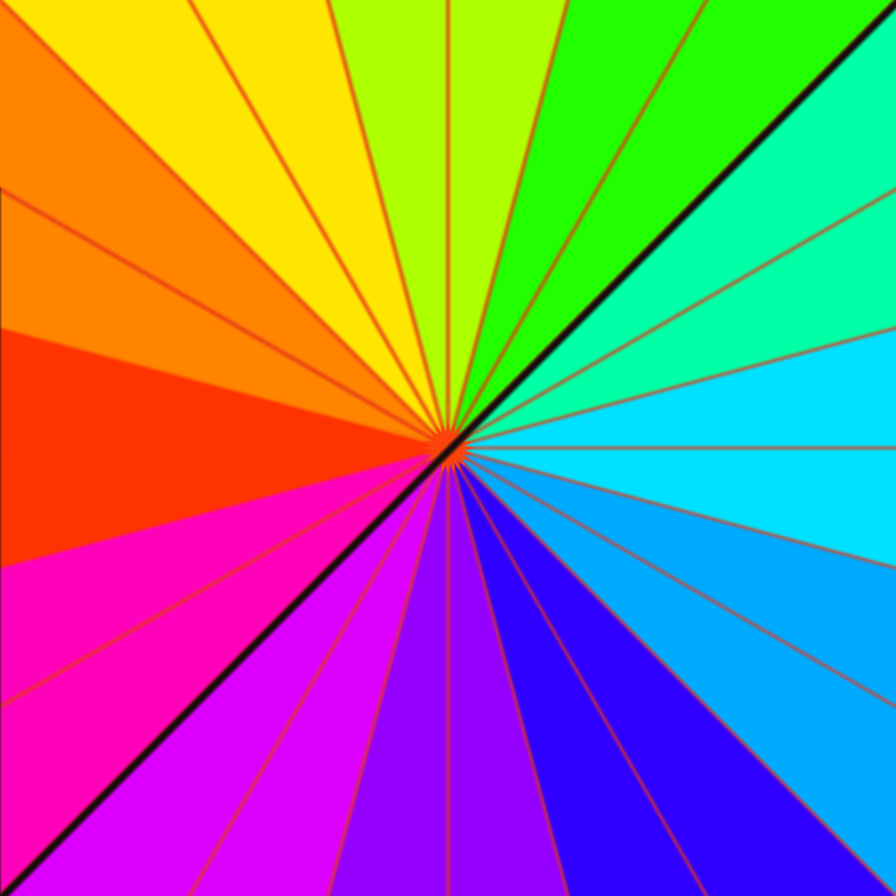
Write a three.js fragment shader that draws this background.

```glsl
#define SECTORS 12.0
#define SPOKE_HALF_WIDTH 0.0021
#define SPOKE_OPACITY 0.76
#define HUB_RADIUS 0.0235
#define HUB_SPIKE 0.004
#define DIAGONAL_HALF_WIDTH 0.0042
#define DIAGONAL_OFFSET 0.0028
#define BORDER_WIDTH 0.0012
#define BORDER_TOP 0.79
#define SOFTNESS 0.0031
#define SPOKE_COLOR vec3(0.91, 0.21, 0.09)
#define INK_COLOR vec3(0.09, 0.05, 0.05)

varying vec2 vUv;

const float TAU = 6.2831853;
const vec3 HUB_COLOR = vec3(0.98, 0.26, 0.05);

// Fully saturated colour from a hue in degrees
vec3 hueColor(float degrees) {
  return clamp(abs(mod(degrees / 60.0 + vec3(0.0, 4.0, 2.0), 6.0) - 3.0) - 1.0, 0.0, 1.0);
}

// Hues run counterclockwise, starting at the sector facing right
vec3 sectorColor(float index) {
  float i = mod(index, SECTORS);
  vec4 hues = i < 3.5 ? vec4(187.0, 159.0, 112.0, 79.0)
            : i < 7.5 ? vec4(54.0, 31.0, 12.0, 316.0)
                      : vec4(292.0, 275.0, 251.0, 200.0);
  vec4 lane = 1.0 - step(0.5, abs(vec4(0.0, 1.0, 2.0, 3.0) - mod(i, 4.0)));
  return hueColor(dot(hues, lane));
}

// Smooth coverage of a shape from its signed distance
float coverage(float dist, float soft) {
  return 1.0 - smoothstep(-soft, soft, dist);
}

void main() {
  vec2 p = vUv - 0.5;
  float soft = max(fwidth(vUv.x) * 0.8, SOFTNESS);
  float radius = length(p);
  float turn = atan(p.y, p.x + 1e-6) / TAU;

  // Colour wheel, blended across the nearest sector edge
  float t = turn * SECTORS + 0.5;
  float edge = floor(t + 0.5);
  float edgeDist = radius * sin((t - edge) * TAU / SECTORS);
  vec3 color = mix(sectorColor(edge - 1.0), sectorColor(edge),
                   smoothstep(-soft, soft, edgeDist));

  // Spokes on sector edges and centre lines, fading out around the red sector
  float s = turn * SECTORS * 2.0;
  float spokeDist = radius * abs(sin((s - floor(s + 0.5)) * TAU / (SECTORS * 2.0)));
  float halfWidth = SPOKE_HALF_WIDTH * (1.0 + 0.15 * (p.y - p.x) / max(radius, 1e-4));
  float fade = 1.0 - 0.9 * smoothstep(0.44, 0.455, abs(turn));
  color = mix(color, SPOKE_COLOR, SPOKE_OPACITY * fade * coverage(spokeDist - halfWidth, soft));

  // Spiky hub where the spokes merge
  float hubEdge = HUB_RADIUS + HUB_SPIKE * cos(s * TAU);
  color = mix(color, HUB_COLOR, coverage(radius - hubEdge, soft * 1.3));

  // Thin dark border on the left
  float borderDist = max(vUv.x - BORDER_WIDTH, vUv.y - BORDER_TOP);
  color = mix(color, INK_COLOR, 0.6 * coverage(borderDist, SOFTNESS * 0.5));

  // Dark diagonal stroke
  float diagonalDist = abs((p.x - p.y) * 0.70711 - DIAGONAL_OFFSET);
  color = mix(color, INK_COLOR, coverage(diagonalDist - DIAGONAL_HALF_WIDTH, soft));

  gl_FragColor = vec4(color, 1.0);
}
```
